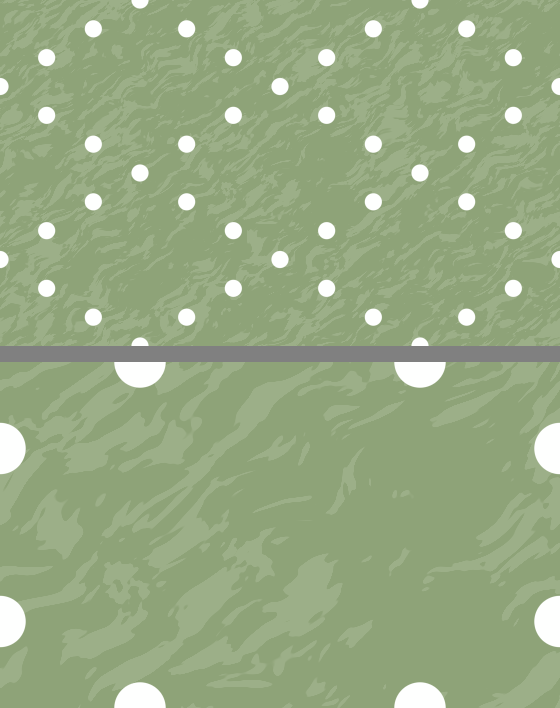
Top, the full canvas; bottom, a detail of the centre.
Write a WebGL 1 fragment shader that draws this pattern.

```glsl
#ifdef GL_FRAGMENT_PRECISION_HIGH
precision highp float;
#else
precision mediump float;
#endif

uniform vec2 u_resolution;

#define REPEATS vec2(2.0, 2.0)
#define STEPS 6.0
#define DOT_RADIUS 0.0153
#define FLECK_CELLS vec2(32.0, 40.0)
#define PATCH_CELLS vec2(8.0, 7.0)
#define PATCH_WEIGHT 0.65
#define WARP 0.035
#define THRESHOLD 0.115
#define GROUND vec3(0.557, 0.639, 0.471)
#define FLECK vec3(0.612, 0.686, 0.533)
#define DOT vec3(0.995, 1.0, 0.995)

// Random gradient in [-1, 1] per axis
vec2 hashGradient(vec2 p) {
  vec3 h = fract(vec3(p.xyx) * vec3(0.1031, 0.1030, 0.0973));
  h += dot(h, h.yzx + 33.33);
  return 2.0 * fract((h.xx + h.yz) * h.zy) - 1.0;
}

float corner(vec2 cell, vec2 offset, vec2 f, vec2 period, float seed) {
  vec2 wrapped = floor(mod(cell + offset + 0.5, period));
  return dot(hashGradient(wrapped + seed), f - offset);
}

// Gradient noise over the unit square that wraps on both axes
float wrapNoise(vec2 uv, vec2 period, float seed) {
  vec2 p = uv * period;
  vec2 cell = floor(p);
  vec2 f = p - cell;
  vec2 w = f * f * (3.0 - 2.0 * f);
  vec2 e = vec2(0.0, 1.0);
  float low = mix(corner(cell, e.xx, f, period, seed),
                  corner(cell, e.yx, f, period, seed), w.x);
  float high = mix(corner(cell, e.xy, f, period, seed),
                   corner(cell, e.yy, f, period, seed), w.x);
  return mix(low, high, w.y);
}

// Slanted brush flecks gathered in loose patches
float fleckField(vec2 uv) {
  uv += WARP * vec2(wrapNoise(uv, vec2(20.0, 13.0), 211.0),
                    wrapNoise(uv, vec2(20.0, 13.0), 307.0));
  // A whole-number shear slants the noise and keeps it seamless
  vec2 slanted = vec2(uv.x, uv.y - uv.x);
  float field = PATCH_WEIGHT * wrapNoise(slanted, PATCH_CELLS, 17.0);
  float weight = 1.0;
  vec2 cells = FLECK_CELLS;
  for (int i = 0; i < 3; i++) {
    field += weight * wrapNoise(slanted, cells, 41.0 + 59.0 * float(i));
    weight *= 0.58;
    cells *= 2.0;
  }
  return field;
}

// Distance to the dots strung along the diamond lattice, in canvas widths
float dotDistance(vec2 uv) {
  vec2 grid = REPEATS * STEPS;
  vec2 node = floor(uv * grid + 0.5);
  vec2 diagonals = mod(vec2(node.x + node.y, node.x - node.y), STEPS);
  vec2 miss = abs(diagonals - 0.5 * STEPS);
  vec2 delta = uv - node / grid;
  delta.y *= u_resolution.y / u_resolution.x;
  float d = length(delta) - DOT_RADIUS;
  return min(miss.x, miss.y) < 0.5 ? d : 1.0;
}

void main() {
  vec2 uv = gl_FragCoord.xy / u_resolution;
  float pixel = 1.0 / u_resolution.x;

  float soft = 28.0 * pixel;
  float fleck = smoothstep(THRESHOLD - soft, THRESHOLD + soft, fleckField(uv));
  vec3 color = mix(GROUND, FLECK, fleck);

  float spot = 1.0 - smoothstep(-0.7 * pixel, 0.7 * pixel, dotDistance(uv));
  color = mix(color, DOT, spot);

  gl_FragColor = vec4(color, 1.0);
}
```
